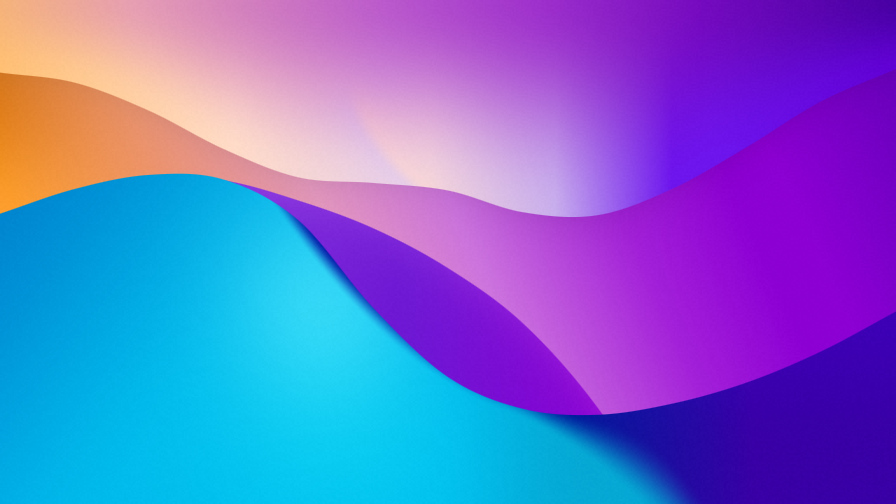
Reproduce this background procedurally as a WebGL 2 fragment shader.

```glsl
#version 300 es
precision highp float;
// Flowing silk waves: a peach to violet sky, a ribbon, a purple fold and a cyan hill.
uniform vec2 u_resolution;
out vec4 fragColor;

const int LAST = 12;

// Heights of each crest at equal steps across the canvas.
const float RIBBON_TOP[13] = float[13](.856, .836, .780, .704, .648, .637, .622,
    .579, .573, .625, .708, .799, .863);
const float FOLD_TOP[13] = float[13](.56, .613, .648, .642, .602, .547, .468,
    .359, .192, -.04, -.3, -.55, -.8);
const float HILL_TOP[13] = float[13](.576, .625, .653, .6435, .5625, .389, .252,
    .189, .177, .199, .241, .303, .382);

// Knot height, extended in a straight line past both ends.
float knot(float k[13], int i) {
    int c = clamp(i, 0, LAST);
    return 2.0 * k[c] - k[2 * c - i];
}

// Catmull-Rom curve through the knots.
float crest(float k[13], float x) {
    float s = x * float(LAST);
    int i = clamp(int(floor(s)), 0, LAST - 1);
    float t = s - float(i);
    float a = knot(k, i - 1), b = knot(k, i), c = knot(k, i + 1), d = knot(k, i + 2);
    return b + 0.5 * t * (c - a + t * (2.0 * a - 5.0 * b + 4.0 * c - d
        + t * (3.0 * (b - c) + d - a)));
}

// Antialiased coverage of the region where d is positive.
float cover(float d) {
    return clamp(0.5 + d / max(fwidth(d), 1e-6), 0.0, 1.0);
}

// Moves a colour on to the next gradient stop.
vec3 stop(vec3 from, vec3 to, float a, float b, float s) {
    return mix(from, to, clamp((s - a) / (b - a), 0.0, 1.0));
}

float glow(vec2 p, vec2 center, vec2 radius) {
    vec2 q = (p - center) / radius;
    return exp(-dot(q, q));
}

float hash(vec2 p) {
    return fract(sin(dot(p, vec2(127.1, 311.7))) * 43758.5);
}

vec3 skyColor(vec2 p, float edge) {
    // Colours along the ribbon
    vec3 low = stop(vec3(1, .75, .45), vec3(1, .86, .78), 0.0, .26, p.x);
    low = stop(low, vec3(.93, .82, .88), .26, .42, p.x);
    low = stop(low, vec3(.78, .68, .93), .48, .62, p.x);
    low = stop(low, vec3(.43, .08, .93), .62, .75, p.x);
    low = stop(low, vec3(.38, 0, .83), .80, 1.0, p.x);
    // Colours along the upper rim
    vec3 high = stop(vec3(.96, .70, .48), vec3(.90, .62, .70), 0.0, .15, p.x);
    high = stop(high, vec3(.73, .35, .80), .15, .43, p.x);
    high = stop(high, vec3(.62, .19, .80), .43, .60, p.x);
    high = stop(high, vec3(.46, .04, .75), .60, .78, p.x);
    high = stop(high, vec3(.28, 0, .64), .78, 1.0, p.x);
    vec3 color = mix(low, high, smoothstep(0.0, 1.0, (p.y - edge) / (1.0 - edge)));
    // Soft crease with a peach side and a lilac side
    float drop = .86 - p.y;
    float side = p.x - .385 - 1.4 * drop * drop;
    float fade = smoothstep(0.0, .12, drop);
    float peach = smoothstep(-.005, .02, side) * exp(-max(side, 0.0) / .05);
    float lilac = smoothstep(.015, -.01, side) * exp(min(side, 0.0) / .05);
    return color + fade * (peach * vec3(.05, .02, -.05) + lilac * vec3(-.03, -.02, .03));
}

vec3 ribbonColor(vec2 p, float edge) {
    float s = p.x + .25 * (p.y - .42);
    vec3 warm = mix(vec3(.99, .62, .18), vec3(.86, .46, .02), smoothstep(.57, .84, p.y));
    vec3 color = stop(warm, vec3(.93, .58, .42), .06, .23, s);
    color = stop(color, vec3(.90, .60, .75), .23, .40, s);
    color = stop(color, vec3(.80, .45, .87), .40, .55, s);
    color = stop(color, vec3(.64, .13, .85), .55, .73, s);
    color = stop(color, vec3(.55, 0, .83), .73, .87, s);
    color = stop(color, vec3(.42, 0, .75), .93, 1.1, s);
    return color * (1.0 - .07 * exp(-max(edge - p.y, 0.0) / .04));
}

vec3 foldColor(vec2 p, float edge) {
    vec3 color = stop(vec3(.48, .16, .85), vec3(.43, .09, .83), .30, .44, p.x);
    color = stop(color, vec3(.53, 0, .82), .46, .67, p.x);
    return color + vec3(.06, .06, .02) * exp(-max(edge - p.y, 0.0) / .05);
}

vec3 hillColor(vec2 p) {
    vec3 cyan = mix(vec3(0, .50, .80), vec3(0, .72, .92),
        smoothstep(-.08, .40, p.x + .45 * (.6 - p.y)));
    cyan += vec3(.20, .11, .04) * glow(p, vec2(.36, .40), vec2(.11, .22));
    cyan += vec3(.01, .06, .02) * glow(p, vec2(.38, .08), vec2(.20, .25));
    cyan = mix(cyan, vec3(.02, .66, .83), smoothstep(.48, .66, p.x));
    // Blurred shade, wider toward the bottom
    float u = p.x - .56;
    float height = p.y - (.197 - .622 * u - 3.82 * u * abs(u));
    float width = mix(.045, .15, smoothstep(.60, .76, p.x));
    vec3 indigo = stop(vec3(0, .10, .60), vec3(.22, 0, .65), .64, .84, p.x);
    indigo += vec3(.02, 0, .06) * smoothstep(.1, .38, p.y);
    return mix(cyan, indigo, smoothstep(-.012, width, height));
}

void main() {
    vec2 p = gl_FragCoord.xy / u_resolution;
    float ribbon = crest(RIBBON_TOP, p.x);
    float fold = crest(FOLD_TOP, p.x);
    float hill = crest(HILL_TOP, p.x);
    // Layers from back to front
    vec3 color = skyColor(p, ribbon);
    color = mix(color, ribbonColor(p, ribbon), cover(ribbon - p.y));
    color = mix(color, foldColor(p, fold), cover(fold - p.y));
    color = mix(color, hillColor(p), cover(hill - p.y));
    // Fine grain
    color += .012 * (hash(floor(p * vec2(512, 288))) - .5);
    fragColor = vec4(clamp(color, 0.0, 1.0), 1.0);
}
```
